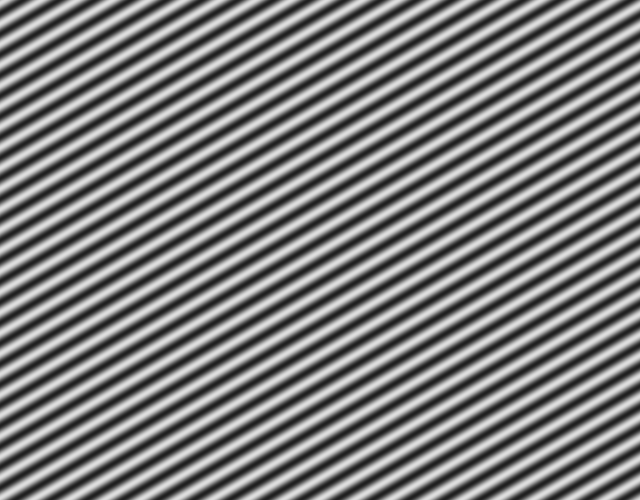
A WebGL 2 fragment shader for this pattern:

```glsl
#version 300 es
precision highp float;
// Soft diagonal stripes: a sine grating rising to the right in shades of grey.

#define STRIPES_PER_HEIGHT 28.0
#define TILT_DEGREES 30.0
#define PHASE 0.16
#define DARK_GREY vec3(0.122)
#define LIGHT_GREY vec3(0.872)

uniform vec2 u_resolution;
out vec4 fragColor;

const float TAU = 6.2831853;

// Smooth wave from 0 to 1, constant along the tilted stripe direction.
float sineGrating(vec2 p, float tilt) {
    vec2 acrossStripes = vec2(-sin(tilt), cos(tilt));
    float cycles = dot(p, acrossStripes) * STRIPES_PER_HEIGHT + PHASE;
    return 0.5 + 0.5 * sin(TAU * cycles);
}

void main() {
    // Canvas height is one unit, origin at the lower left.
    vec2 p = gl_FragCoord.xy / u_resolution.y;
    float brightness = sineGrating(p, radians(TILT_DEGREES));
    fragColor = vec4(mix(DARK_GREY, LIGHT_GREY, brightness), 1.0);
}
```
